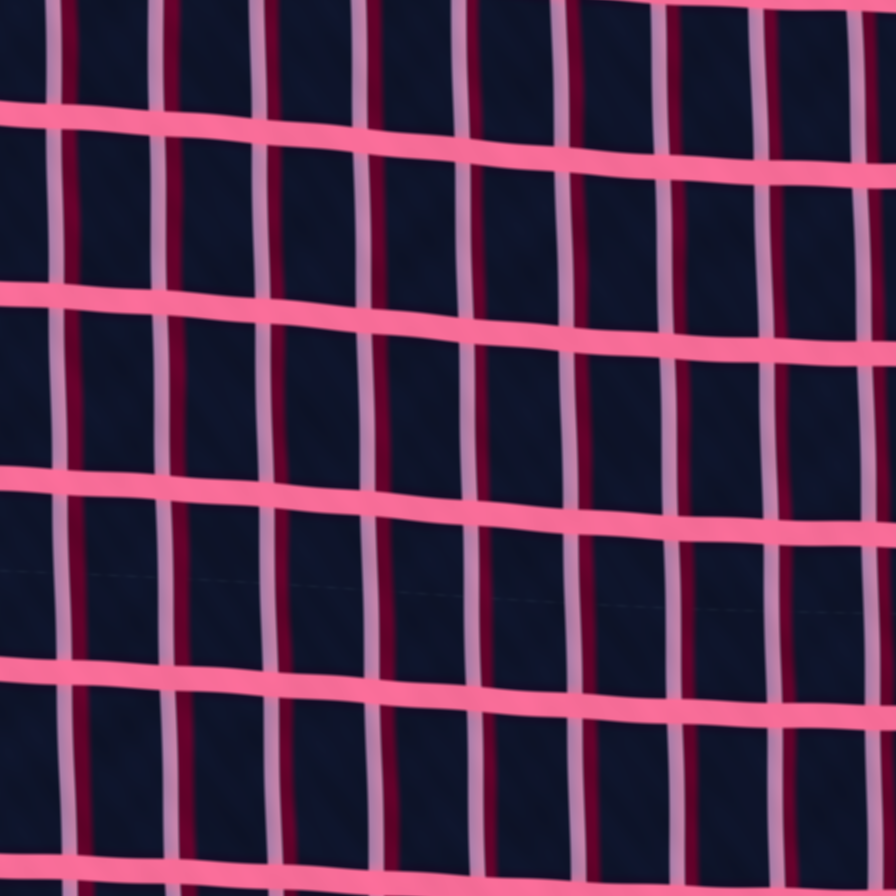
Give the GLSL for this pattern, as a three.js fragment shader.

```glsl
// Draws a hand-printed windowpane check: pink bands over mauve bars with maroon shadows on navy cloth.
varying vec2 vUv;

const float PI = 3.14159265;
const vec3 NAVY = vec3(0.053, 0.078, 0.165);
const vec3 PLUM = vec3(0.085, 0.030, 0.140);
const vec3 MAROON = vec3(0.39, 0.005, 0.165);
const vec3 MAUVE_COOL = vec3(0.66, 0.49, 0.66);
const vec3 MAUVE_WARM = vec3(0.78, 0.51, 0.66);
const vec3 PINK = vec3(0.97, 0.425, 0.595);

const int COLUMNS = 9;
const int ROWS = 6;                  // the first row only enters at the top right
const float COLUMN_START = 0.0592;
const float COLUMN_PITCH = 0.1146;
const float COLUMN_SHRINK = 0.00036; // pitch tightens to the right
const float ROW_START = 0.1263;
const float ROW_PITCH = 0.1979;
const float ROW_GROWTH = 0.0030;     // pitch widens downward
const float SAG = 0.0703;            // fall of a band from left to right
const float SAG_LOSS = 0.0018;
const float BAR_HALF = 0.0086;
const float BAND_HALF = 0.0139;
const float SHADOW_WIDTH = 0.0185;
const float SHADOW_VARIATION = 0.006;
const float SOFTNESS = 0.0028;
const float WOBBLE = 0.0007;

float hash(float n) {
  return fract(sin(n * 91.37) * 437.58);
}

float layeredSines(vec2 p) {
  return (sin(p.x * 37.0 + 2.0 * sin(p.y * 23.0))
        + sin(p.y * 61.0 + 1.7 * sin(p.x * 41.0))
        + sin(p.x * 143.0 - p.y * 97.0)) / 3.0;
}

float stripe(float offset, float halfWidth) {
  return 1.0 - smoothstep(halfWidth - SOFTNESS, halfWidth + SOFTNESS, abs(offset));
}

// Bar centre for column i at depth y below the top edge
float barCentre(float i, float y) {
  float lean = y * (0.0078 + 0.0036 * i) + y * y * (0.0117 - 0.0030 * i);
  return COLUMN_START + i * (COLUMN_PITCH - COLUMN_SHRINK * i) + lean
       + WOBBLE * sin(y * 29.0 + i * 2.3);
}

// Uneven fall of the cloth from 0 at the left to 1 at the right
float sagShape(float x) {
  return x + 0.075 * sin(PI * x) - 0.066 * sin(2.0 * PI * x);
}

// Band centre for row i, as depth below the top edge
float bandCentre(float i, float x) {
  return ROW_START + i * (ROW_PITCH + ROW_GROWTH * i)
       + (SAG - SAG_LOSS * i * i) * sagShape(x)
       + WOBBLE * sin(x * 47.0 + i * 1.9);
}

void main() {
  vec2 p = vec2(vUv.x, 1.0 - vUv.y);

  // Nearest bar and band, as signed offsets from their centres
  float barOffset = 1.0;
  float column = 0.0;
  for (int k = 0; k < COLUMNS; k++) {
    float offset = p.x - barCentre(float(k), p.y);
    if (abs(offset) < abs(barOffset)) {
      barOffset = offset;
      column = float(k);
    }
  }
  float bandOffset = 1.0;
  for (int k = 0; k < ROWS; k++) {
    float offset = p.y - bandCentre(float(k) - 1.0, p.x);
    if (abs(offset) < abs(bandOffset)) bandOffset = offset;
  }

  // Mottled cloth, plum beside the bands, with one faint worn thread
  float mottle = layeredSines(p);
  vec3 color = NAVY * (1.0 + 0.09 * mottle);
  float fringe = 1.0 - smoothstep(0.0, 0.014, abs(bandOffset) - BAND_HALF);
  color = mix(color, PLUM, 0.7 * fringe);
  float thread = stripe(p.y - 0.637 - 0.048 * sagShape(p.x), 0.001);
  color += vec3(0.035, 0.045, 0.04) * thread * (0.6 + 0.4 * sin(p.x * 310.0));

  // Maroon shadow right of each bar, fading into the cloth
  float shadowWidth = SHADOW_WIDTH + SHADOW_VARIATION * (hash(column + 3.0) - 0.5)
                    + 0.0007 * sin(p.y * 33.0 + column);
  float shadowDepth = barOffset - BAR_HALF;
  float shadow = smoothstep(-SOFTNESS, SOFTNESS, shadowDepth)
               * (1.0 - smoothstep(shadowWidth - 0.008, shadowWidth + 0.004, shadowDepth));
  color = mix(color, MAROON * (1.0 + 0.07 * mottle), shadow);

  // Mauve bars, cooler on the left and pinker near the bands
  float warmth = smoothstep(-BAR_HALF, BAR_HALF, barOffset);
  vec3 mauve = mix(MAUVE_COOL, MAUVE_WARM, warmth);
  mauve = mix(mauve, PINK, 0.35 * fringe);
  color = mix(color, mauve * (1.0 + 0.025 * mottle), stripe(barOffset, BAR_HALF));

  // Pink bands on top
  color = mix(color, PINK * (1.0 + 0.02 * mottle), stripe(bandOffset, BAND_HALF));

  gl_FragColor = vec4(color, 1.0);
}
```
